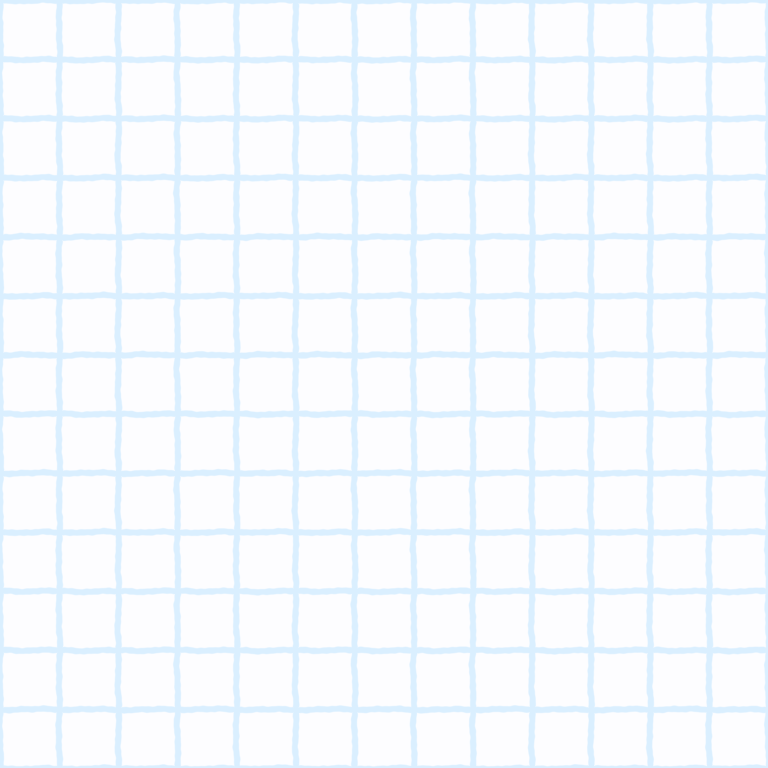
Reproduce this pattern procedurally as a WebGL 1 fragment shader.

```glsl
precision highp float;
// Hand-drawn pale blue square grid on near-white paper, with slightly uneven strokes.

uniform vec2 u_resolution;

const float CELLS = 13.0;                       // repeats across and down
const float LINE_WIDTH = 0.103;                 // in cells
const float SWAY = 0.013;                       // drift of a stroke's centre, in cells
const float ROUGHNESS = 0.007;                  // unevenness of each stroke edge, in cells
const float LINE_VARIATION = 0.5;               // phase change from line to line
const vec2 GRID_OFFSET = vec2(0.004, -0.009);   // in cells
const vec3 PAPER = vec3(0.992, 0.992, 1.0);
const vec3 INK = vec3(0.855, 0.937, 1.0);
const float TAU = 6.2831853;

float hash(float n) {
  return fract(sin(n * 12.9898 + 4.137) * 43758.547);
}

// Whole cycles per canvas keep every wave continuous across the seam.
float wave(float t, float cycles, float phase) {
  return sin(TAU * t * cycles / CELLS + phase);
}

// Slow bend, repeated in each cell, with a gentle drift along the line.
float sway(float t, float phase) {
  return 0.65 * wave(t, CELLS, phase)
       + 0.30 * wave(t, 2.0 * CELLS, 1.7 - phase)
       + 0.25 * wave(t, 5.0, 3.0 * phase);
}

// Fine, irregular outline of one side of a stroke.
float roughEdge(float t, float phase) {
  return 0.50 * wave(t, 3.0 * CELLS, phase)
       + 0.40 * wave(t, 5.0 * CELLS + 2.0, 2.3 * phase)
       + 0.30 * wave(t, 8.0 * CELLS - 3.0, 4.1 - phase);
}

// Coverage of the nearest stroke: "across" crosses the lines, "along" follows them.
float stroke(float across, float along, float seed, float blur) {
  float line = floor(across + 0.5);
  float id = mod(line, CELLS);
  float phase = seed + LINE_VARIATION * TAU * (hash(id + 17.0 * seed) - 0.5);
  float d = across - line - SWAY * sway(along, phase);
  float side = d < 0.0 ? 0.0 : 2.6;
  float halfWidth = 0.5 * LINE_WIDTH + ROUGHNESS * roughEdge(along, phase + side);
  return 1.0 - smoothstep(-blur, blur, abs(d) - halfWidth);
}

void main() {
  vec2 p = gl_FragCoord.xy / u_resolution * CELLS - GRID_OFFSET;
  vec2 blur = max(0.9 * CELLS / u_resolution, vec2(0.012));
  float vertical = stroke(p.x, p.y, 1.0, blur.x);
  float horizontal = stroke(p.y, p.x, 3.4, blur.y);
  gl_FragColor = vec4(mix(PAPER, INK, max(vertical, horizontal)), 1.0);
}
```
